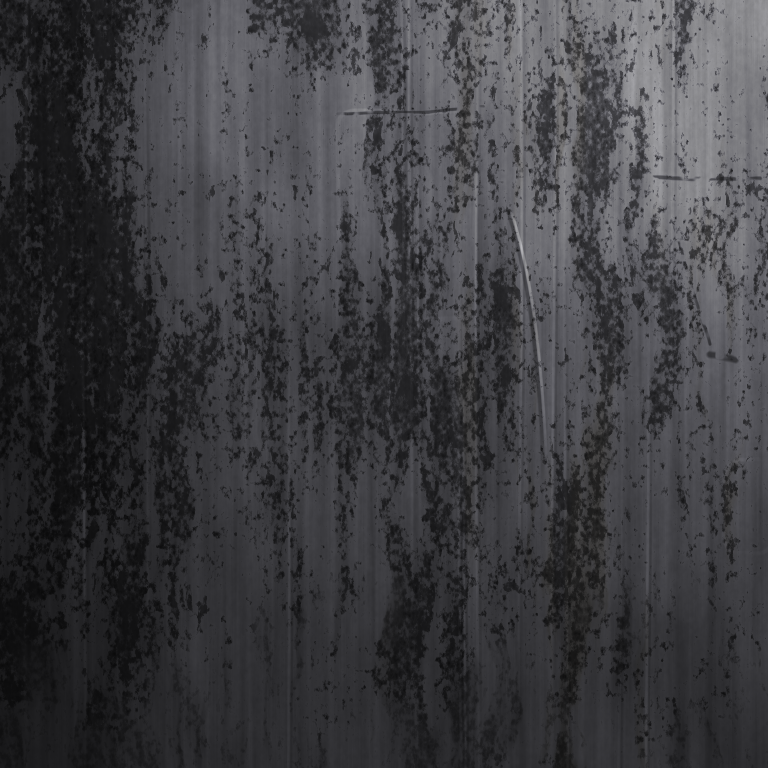
Write a Shadertoy shader that draws this texture.

```glsl
const vec3 METAL_TINT = vec3(0.985, 0.985, 1.05);
const vec3 BRIGHT_TINT = vec3(0.995, 0.995, 1.02);
const vec3 STAIN_TINT = vec3(0.985, 0.985, 1.045);
const vec3 RUST_TINT = vec3(1.03, 1.0, 0.95);
const float FLOOR_LIGHT = 0.185;
const float TOP_LIGHT = 0.335;
const float GLOW = 0.23;          // sheen in the upper right corner
const float STAIN_SHADE = 0.60;   // stain brightness relative to metal
const float FLECK_SHADE = 0.42;
const float GRAIN_AMOUNT = 0.85;
const float STAIN_BIAS = -0.09;
const int SCRATCHES = 16;

float hash(vec2 p) {
    vec3 q = fract(p.xyx * 0.1031);
    q += dot(q, q.yzx + 33.33);
    return fract((q.x + q.y) * q.z);
}

float noise(vec2 p) {
    vec2 i = floor(p), f = fract(p);
    f = f * f * (3.0 - 2.0 * f);
    return mix(mix(hash(i), hash(i + vec2(1, 0)), f.x),
               mix(hash(i + vec2(0, 1)), hash(i + vec2(1, 1)), f.x), f.y);
}

float fbm(vec2 p) {
    float sum = 0.0, amp = 0.5;
    for (int i = 0; i < 5; i++) {
        sum += amp * noise(p);
        p = mat2(1.9, 0.25, -0.25, 1.9) * p + 17.3;
        amp *= 0.55;
    }
    return sum / 1.055;
}

// Distance to the nearest cell point
float cells(vec2 p) {
    vec2 i = floor(p);
    float best = 2.0;
    for (int y = -1; y <= 1; y++)
    for (int x = -1; x <= 1; x++) {
        vec2 c = i + vec2(x, y);
        best = min(best, length(c + vec2(hash(c), hash(c + 71.7)) - p));
    }
    return best;
}

float bump(float x, float center, float width) {
    float d = (x - center) / width;
    return exp(-d * d);
}

float segment(vec2 p, vec2 a, vec2 b) {
    vec2 d = b - a;
    return length(p - a - d * clamp(dot(p - a, d) / dot(d, d), 0.0, 1.0));
}

float line(float d, float width) {
    return 1.0 - smoothstep(0.3 * width, width, abs(d));
}

// Faint raised outline of a peeled label
float panelEdge(vec2 p, vec2 center, vec2 halfSize) {
    vec2 q = abs(p - center) - halfSize + 0.02;
    float d = length(max(q, 0.0)) + min(max(q.x, q.y), 0.0) - 0.02;
    return line(d, 0.004);
}

void mainImage(out vec4 fragColor, in vec2 fragCoord) {
    vec2 uv = fragCoord / iResolution.xy;
    vec2 bend = vec2(fbm(uv * vec2(14, 9)), fbm(uv * vec2(11, 14) + 40.0)) - 0.5;
    vec2 p = uv + 0.05 * bend;

    // Light falling off to the left and the bottom
    vec2 corner = uv - vec2(1.0, 1.0);
    float light = mix(FLOOR_LIGHT, TOP_LIGHT, smoothstep(0.0, 1.0, uv.y));
    light *= mix(0.58, 1.0, smoothstep(0.0, 0.3, uv.x));
    light += GLOW * exp(-3.3 * dot(corner, corner));

    // Brushed vertical threads
    float threads = fbm(vec2(uv.x * 120.0, uv.y * 2.5));
    float broad = fbm(vec2(uv.x * 28.0 + 9.0, uv.y * 1.6));
    float cloud = fbm(uv * vec2(11, 7) + 60.0);
    light *= 1.0 + 0.35 * (threads - 0.5) + 0.3 * (broad - 0.5) + 0.35 * (cloud - 0.5);

    // Stain coverage: dark bands, drips and patches
    float leftBand = bump(p.x, 0.11, 0.08) * smoothstep(0.12, 0.35, p.y);
    float bands = 0.25 * leftBand
                + 0.12 * bump(p.x, 0.23, 0.06) * bump(p.y, 0.38, 0.22)
                + 0.15 * bump(p.x, 0.55, 0.09) * bump(p.y, 0.42, 0.20)
                + 0.15 * bump(p.x, 0.78, 0.03) * smoothstep(0.0, 0.3, p.y)
                - 0.10 * smoothstep(0.82, 0.95, p.x);
    float patches = fbm(p * vec2(17, 6) + 33.0) - 0.5;
    float drips = fbm(p * vec2(70, 6) + 21.0) - 0.5;
    float cover = bands + 0.75 * patches + 0.6 * drips + STAIN_BIAS;
    float grain = fbm(uv * vec2(190, 135)) - 0.5;
    float pits = 0.5 - cells(uv * vec2(200, 150));
    float stain = smoothstep(-0.12, 0.16, cover + GRAIN_AMOUNT * grain + 0.12 * pits);
    float wear = smoothstep(-0.18, 0.10, cover);

    // Hazy film along the bottom
    float haze = 1.0 - smoothstep(0.12, 0.23, uv.y + 0.7 * bend.x);
    stain = mix(stain, 0.4 * wear + 0.2 * stain, 0.8 * haze);

    // Ragged dark flecks, mostly inside and around the stains
    float flake = fbm(p * vec2(85, 36) + 80.0) + 0.4 * grain + 0.5 * cover;
    float flecks = smoothstep(0.61, 0.74, flake) * (1.0 - 0.75 * haze);

    // Speckled stain over the metal
    float speckle = STAIN_SHADE - 0.7 * grain - 0.22 * pits - 0.14 * leftBand;
    float shade = light * (1.0 - 0.10 * wear) * (1.0 + 0.15 * grain);
    shade *= mix(1.0, max(speckle, 0.3), stain);
    shade = mix(shade, light * FLECK_SHADE, 0.8 * flecks);

    // Thin vertical scratches with a lit and a shaded side
    for (int i = 0; i < SCRATCHES; i++) {
        float k = float(i);
        float x = hash(vec2(k, 4.0)) + 0.002 * sin(uv.y * 5.0 + k);
        float span = bump(uv.y, hash(vec2(k, 9.0)), 0.15 + 0.3 * hash(vec2(k, 2.0)));
        float lit = line(uv.x - x, 0.003) - 0.7 * line(uv.x - x - 0.003, 0.003);
        shade *= 1.0 + 0.2 * lit * span * (0.4 + threads);
    }

    // Long slanted gouge, dents and label outlines
    float gougeX = uv.x - 0.667 - 0.052 * (1.0 - exp(-6.0 * (0.72 - uv.y)));
    float gougeSpan = smoothstep(0.36, 0.5, uv.y) * (1.0 - smoothstep(0.71, 0.73, uv.y));
    shade *= 1.0 + gougeSpan * (0.4 * line(gougeX, 0.003) - 0.3 * line(gougeX + 0.004, 0.004));
    vec2 rough = uv + 0.012 * bend;
    float dents = line(segment(rough, vec2(0.44, 0.85), vec2(0.63, 0.86)), 0.003)
                + line(segment(rough, vec2(0.85, 0.77), vec2(0.99, 0.768)), 0.004)
                + line(segment(rough, vec2(0.87, 0.73), vec2(0.925, 0.55)), 0.003)
                + line(segment(rough, vec2(0.925, 0.537), vec2(0.96, 0.53)), 0.006);
    shade *= 1.0 - 0.45 * dents * smoothstep(0.3, 0.6, noise(uv * 110.0));
    float edges = panelEdge(rough, vec2(0.53, 0.72), vec2(0.09, 0.135))
                + panelEdge(rough, vec2(0.975, 0.34), vec2(0.03, 0.06));
    shade *= 1.0 + 0.25 * edges * (noise(uv * 30.0) - 0.25);

    // Cool metal, neutral sheen and traces of rust
    vec3 tint = mix(METAL_TINT, BRIGHT_TINT, smoothstep(0.35, 0.55, shade));
    tint = mix(tint, STAIN_TINT, max(stain, flecks));
    tint = mix(tint, RUST_TINT, 0.6 * wear * smoothstep(0.5, 0.68, broad) * smoothstep(0.4, 0.7, uv.x));
    fragColor = vec4(clamp(shade * tint, 0.0, 1.0), 1.0);
}
```
